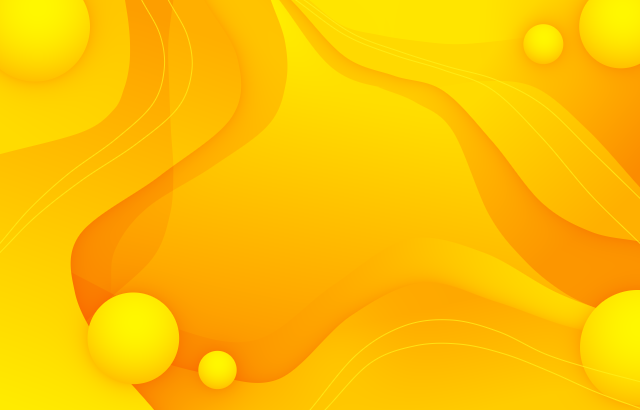
Give the GLSL for this background, as a Shadertoy shader.

```glsl
// Draws layered golden waves with soft shadows, glossy balls and thin bright lines.
#define CANVAS vec2(7.68, 4.92)
#define SHADOW_REACH 0.11
#define SHADOW_DEPTH 0.13
#define LINE_HALF_WIDTH 0.006
#define LINE_STRENGTH 0.75
#define LINE_COLOR vec3(1.0, 0.94, 0.10)
#define BALL_LIGHT 0.97
#define BALL_RIM 0.75
#define BALL_COUNT 6

// Signed distance to a smooth curve with eight evenly spaced heights;
// negative where p.y is below the curve value. Ends continue straight.
float curve(vec2 p, float start, float end, vec4 a, vec4 b) {
    float k[8] = float[8](a.x, a.y, a.z, a.w, b.x, b.y, b.z, b.w);
    float gap = (end - start) / 7.0;
    float t = (p.x - start) / gap;
    float u = clamp(t, 0.0, 7.0);
    int i = min(int(u), 6);
    float f = u - float(i);
    float k0 = k[i], k1 = k[i + 1], rise = k1 - k0;
    float m0 = i > 0 ? 0.5 * (k1 - k[max(i - 1, 0)]) : rise;
    float m1 = i < 6 ? 0.5 * (k[min(i + 2, 7)] - k0) : rise;
    float c2 = 3.0 * rise - 2.0 * m0 - m1;
    float c3 = m0 + m1 - 2.0 * rise;
    float slope = m0 + f * (2.0 * c2 + 3.0 * c3 * f);
    float value = k0 + f * (m0 + f * (c2 + f * c3)) + slope * (t - u);
    return (p.y - value) / length(vec2(1.0, slope / gap));
}

// Antialiased coverage of the negative side.
float cover(float d) {
    return clamp(0.5 - d * iResolution.y / CANVAS.y, 0.0, 1.0);
}

float ramp(vec2 p, vec2 from, vec2 to, float g0, float g1) {
    vec2 axis = to - from;
    return mix(g0, g1, clamp(dot(p - from, axis) / dot(axis, axis), 0.0, 1.0));
}

// Places a sheet over the tone below and casts its shadow there.
float layer(float below, float top, float d) {
    below *= 1.0 - SHADOW_DEPTH * exp(-max(d, 0.0) / SHADOW_REACH);
    return mix(below, top, cover(d));
}

float stroke(float d) {
    return LINE_STRENGTH * cover(abs(d) - LINE_HALF_WIDTH);
}

void mainImage(out vec4 fragColor, in vec2 fragCoord) {
    vec2 p = fragCoord / iResolution.xy * CANVAS;
    p.y = CANVAS.y - p.y; // y runs downward
    vec2 q = p.yx;        // for curves that run down the canvas

    // Sheet outlines
    float leftEdge = curve(q, 0.0, 4.92, vec4(2.45, 2.85, 2.78, 1.92), vec4(0.96, 0.90, 1.26, 1.85));
    float leftBand = curve(q, 0.0, 3.5, vec4(3.25, 3.42, 3.43, 3.22), vec4(2.55, 1.76, 1.38, 1.33));
    float veil = curve(q, 0.0, 3.6, vec4(2.08, 2.02, 2.03, 2.05), vec4(2.08, 2.04, 1.84, 1.30));
    float patchEdge = curve(q, 0.0, 1.85, vec4(1.50, 1.54, 1.56, 1.55), vec4(1.49, 1.36, 0.98, 0.0));
    float lowBand = -curve(p, 1.3, 7.6, vec4(3.50, 3.97, 4.07, 3.42), vec4(2.87, 3.03, 3.52, 3.85));
    float lowEdge = -curve(p, 1.6, 7.69, vec4(4.25, 4.48, 4.55, 3.79), vec4(3.39, 3.62, 3.92, 4.10));
    float rightEdge = curve(p, 3.55, 7.68, vec4(0.06, 0.68, 0.91, 1.09), vec4(1.70, 2.43, 2.78, 2.90));
    float petalEdge = curve(p, 3.35, 7.68, vec4(0.0, 0.80, 1.05, 1.05), vec4(0.97, 1.06, 1.57, 2.25));
    float rightBand = curve(p, 4.55, 7.63, vec4(1.05, 1.23, 1.57, 2.58), vec4(3.14, 3.50, 3.72, 3.90));
    float topArc = curve(p, 3.65, 6.8, vec4(-0.05, 0.30, 0.42, 0.49), vec4(0.53, 0.50, 0.44, 0.36));

    // Center and its translucent bands; tone is the green channel
    float tone = ramp(p, vec2(3.6, 0.0), vec2(2.8, 4.1), 0.96, 0.61);
    float band = max(cover(petalEdge), cover(rightBand) * smoothstep(4.2, 4.7, p.x));
    tone = mix(tone, ramp(p, vec2(5.0, 1.1), vec2(6.6, 3.1), 0.81, 0.59), band);
    tone = mix(tone, ramp(p, vec2(3.2, 0.6), vec2(1.1, 3.2), 0.77, 0.62), cover(leftBand));
    tone = mix(tone, mix(0.57, 0.87, smoothstep(2.0, 7.2, p.x)), cover(lowBand));
    tone -= 0.06 * cover(veil);

    // Lower sheet
    float low = ramp(p, vec2(5.6, 3.6), vec2(5.9, 4.9), 0.66, 0.80);
    low += 0.07 * exp(-2.0 * dot(p - vec2(4.0, 4.2), p - vec2(4.0, 4.2)));
    low -= 0.09 * (1.0 - smoothstep(1.8, 3.2, p.x));
    tone = layer(tone, low, lowEdge);

    // Upper right sheet and its petal
    float petal = ramp(p, vec2(5.8, 1.1), vec2(7.2, 2.7), 0.86, 0.69);
    float upper = ramp(p, vec2(6.0, 0.5), vec2(7.7, 2.0), 0.85, 0.55);
    upper += 0.05 * cover(topArc) * (1.0 - smoothstep(5.6, 6.6, p.x));
    tone = layer(tone, mix(petal, upper, cover(petalEdge)), rightEdge);

    // Left sheet
    float left = ramp(p, vec2(1.9, 0.2), vec2(0.3, 4.9), 0.62, 0.92);
    left += 0.065 * (1.0 - cover(veil)) * (1.0 - smoothstep(1.8, 2.6, p.y));
    left = mix(left, ramp(p, vec2(1.5, 0.0), vec2(0.2, 1.7), 0.78, 0.86), cover(patchEdge));
    tone = layer(tone, left, leftEdge);

    // Balls: center and radius
    vec3 balls[BALL_COUNT] = vec3[BALL_COUNT](
        vec3(0.42, 0.32, 0.66), vec3(1.60, 4.06, 0.55), vec3(2.61, 4.44, 0.23),
        vec3(6.52, 0.53, 0.24), vec3(7.45, 0.32, 0.50), vec3(7.65, 4.17, 0.69));
    for (int i = 0; i < BALL_COUNT; i++) {
        vec2 r = (p - balls[i].xy) / balls[i].z;
        float shine = length(r - vec2(0.05, -0.35)) / 1.35;
        float d = (length(r) - 1.0) * balls[i].z;
        tone = layer(tone, mix(BALL_LIGHT, BALL_RIM, shine * shine), d);
    }

    // Paired thin lines
    float lines = stroke(curve(q, 0.0, 2.92, vec4(1.70, 1.92, 1.97, 1.83), vec4(1.39, 0.82, 0.36, 0.0)));
    lines = max(lines, stroke(curve(q, 0.0, 3.03, vec4(2.02, 2.25, 2.30, 2.13), vec4(1.63, 0.98, 0.43, 0.0))));
    lines = max(lines, stroke(curve(p, 3.55, 7.68, vec4(0.0, 0.42, 0.66, 0.84), vec4(1.08, 1.65, 2.34, 2.92))));
    lines = max(lines, stroke(curve(p, 3.65, 7.68, vec4(0.0, 0.40, 0.62, 0.80), vec4(0.96, 1.27, 1.82, 2.38))));
    lines = max(lines, stroke(curve(p, 3.72, 7.68, vec4(4.92, 4.25, 3.91, 3.84), vec4(3.98, 4.25, 4.43, 4.58))));
    lines = max(lines, stroke(curve(p, 3.90, 7.68, vec4(4.92, 4.36, 4.15, 4.13), vec4(4.25, 4.46, 4.70, 4.90))));

    vec3 color = vec3(mix(0.98, 1.0, smoothstep(0.5, 0.7, tone)), tone, 0.0);
    fragColor = vec4(mix(color, LINE_COLOR, lines), 1.0);
}
```
